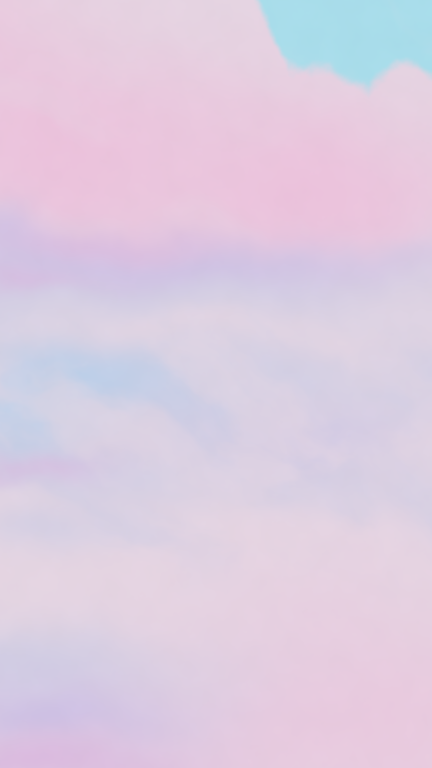
Reproduce this texture procedurally as a WebGL 1 fragment shader.

```glsl
precision highp float;
// Soft pastel clouds: a pink bank under a cyan corner, lavender haze and pale wisps.

uniform vec2 u_resolution;

#define PALE     vec3(0.895, 0.835, 0.885)
#define LAVENDER vec3(0.815, 0.805, 0.890)
#define PINK     vec3(0.922, 0.762, 0.862)
#define LILAC    vec3(0.797, 0.750, 0.895)
#define ORCHID   vec3(0.850, 0.715, 0.870)
#define BLUE     vec3(0.715, 0.810, 0.915)
#define SKY      vec3(0.660, 0.865, 0.918)
#define WARP     0.075
#define WISP     0.60
#define EDGE     0.011

vec2 gradientAt(vec2 cell) {
  float h = fract(sin(dot(cell, vec2(127.1, 311.7))) * 43758.55);
  return vec2(cos(6.2832 * h), sin(6.2832 * h));
}

float gradientNoise(vec2 p) {
  vec2 i = floor(p), f = fract(p);
  vec2 u = f * f * f * (f * (f * 6.0 - 15.0) + 10.0);
  vec2 e = vec2(0.0, 1.0);
  float low = mix(dot(gradientAt(i), f),
                  dot(gradientAt(i + e.yx), f - e.yx), u.x);
  float high = mix(dot(gradientAt(i + e), f - e),
                   dot(gradientAt(i + e.yy), f - e.yy), u.x);
  return mix(low, high, u.y);
}

float fbm(vec2 p) {
  float sum = 0.0, amp = 0.7;
  for (int k = 0; k < 5; k++) {
    sum += amp * gradientNoise(p);
    p = mat2(1.6, 1.2, -1.2, 1.6) * p + 3.7;
    amp *= 0.46;
  }
  return sum;
}

// Soft elliptical patch of tint
float glow(vec2 p, vec2 centre, vec2 radius) {
  vec2 d = (p - centre) / radius;
  return exp(-dot(d, d));
}

void main() {
  vec2 uv = gl_FragCoord.xy / u_resolution;
  vec2 n = vec2(uv.x, uv.y * u_resolution.y / u_resolution.x);
  vec2 drift = vec2(fbm(n * 2.6), fbm(n * 2.6 + 17.3));
  vec2 q = uv + WARP * drift * vec2(1.6, 0.7);

  // Wisps slope down to the right
  vec2 slope = vec2(0.91 * n.x - 0.42 * n.y, 0.42 * n.x + 0.91 * n.y);
  float wisp = fbm(slope * vec2(2.4, 5.5) + drift * 0.8 + 5.0);
  float puff = smoothstep(-0.05, 0.40, wisp);
  float shade = smoothstep(0.0, 0.45, -wisp);

  // Middle haze, blue on the left and paler on the right
  vec3 col = PALE;
  float haze = smoothstep(0.33, 0.42, q.y + 0.06 * q.x)
             * (1.0 - 0.45 * smoothstep(0.55, 1.0, q.x));
  col = mix(col, LAVENDER, 0.85 * haze);
  col = mix(col, BLUE, 0.95 * glow(q, vec2(0.10, 0.49), vec2(0.36, 0.065)));
  col = mix(col, LAVENDER, 0.7 * glow(q, vec2(0.45, 0.41), vec2(0.30, 0.05)));
  col = mix(col, ORCHID, 0.65 * glow(q, vec2(0.04, 0.398), vec2(0.20, 0.020)));
  col = mix(col, LILAC, 0.35 * glow(q, vec2(0.72, 0.43), vec2(0.25, 0.05)));
  col = mix(col, PALE, 0.75 * glow(q, vec2(0.48, 0.575), vec2(0.55, 0.035)));

  // Streaks of light and shadow
  float middle = smoothstep(0.20, 0.32, q.y) * (1.0 - smoothstep(0.56, 0.64, q.y));
  col = mix(col, PALE, WISP * puff * middle);
  col = mix(col, LAVENDER, WISP * shade * middle);
  col = mix(col, LAVENDER, 0.75 * glow(q, vec2(0.10, 0.315), vec2(0.15, 0.035)));

  // Lower left shadow and rosy lower right
  col = mix(col, PINK, 0.60 * glow(q, vec2(0.85, 0.06), vec2(0.50, 0.17)));
  col = mix(col, LAVENDER, 0.90 * glow(q, vec2(0.02, 0.135), vec2(0.45, 0.045)));
  col = mix(col, LILAC, 0.90 * glow(q, vec2(0.12, 0.070), vec2(0.34, 0.050)));
  col = mix(col, ORCHID, 0.85 * glow(q, vec2(0.10, 0.0), vec2(0.36, 0.045)));

  // Pink bank with a lilac underside
  float bank = smoothstep(0.62, 0.71, q.y);
  vec3 bankCol = mix(PALE, PINK, glow(q, vec2(0.70, 0.755), vec2(0.42, 0.12)));
  bankCol = mix(bankCol, PINK, glow(q, vec2(0.12, 0.80), vec2(0.42, 0.15)));
  bankCol = mix(bankCol, PINK, 0.8 * glow(q, vec2(0.0, 0.96), vec2(0.18, 0.10)));
  bankCol = mix(bankCol, PALE, 0.25 * puff);
  col = mix(col, bankCol, bank);
  float under = glow(q, vec2(0.35, 0.662), vec2(0.75, 0.034));
  col = mix(col, LILAC, 0.72 * under);
  col = mix(col, ORCHID, 0.50 * glow(q, vec2(0.25, 0.690), vec2(0.30, 0.020)));
  col = mix(col, LILAC, 0.60 * glow(q, vec2(0.0, 0.700), vec2(0.14, 0.030)));
  col = mix(col, ORCHID, 0.50 * glow(q, vec2(0.06, 0.640), vec2(0.16, 0.014)));

  // Clear sky above a billowing rim
  float billow = 0.022 * abs(sin(17.0 * uv.x + 1.2)) + 0.030 * fbm(n * 9.0);
  float rim = 1.015 - 0.115 * smoothstep(0.54, 0.72, uv.x) + billow - 0.012;
  float clear = smoothstep(-EDGE, EDGE, uv.y - rim) * smoothstep(0.50, 0.56, uv.x);
  vec3 skyCol = mix(SKY, PALE, 0.18 * puff);
  col = mix(col, skyCol, clear);

  // Faint tonal mottling
  col += 0.010 * fbm(n * 14.0);
  gl_FragColor = vec4(col, 1.0);
}
```
